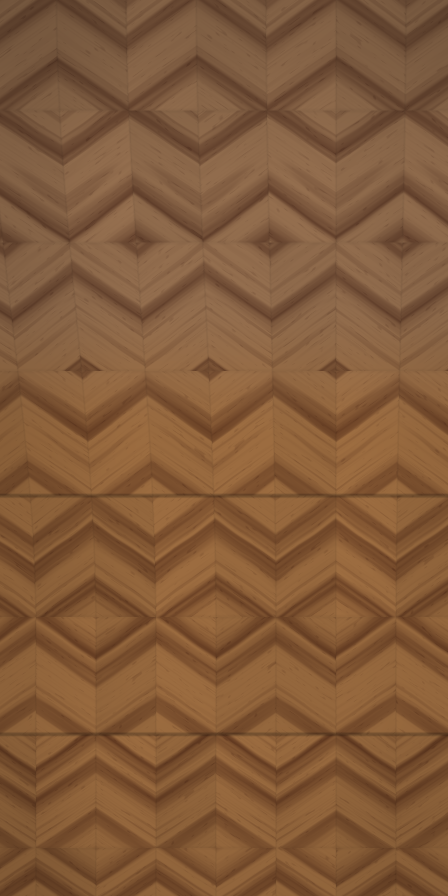
Give the GLSL for this pattern, as a Shadertoy shader.

```glsl
// Book-matched wood veneer: zigzag grain that closes into staggered diamonds.

const vec3 LIGHT_WOOD = vec3(0.605, 0.435, 0.282);
const vec3 DARK_WOOD  = vec3(0.385, 0.235, 0.145);
const float SLOPE = 0.36;       // rise of the grain across one leaf, in strip heights

// Centres of the three dark growth bands in each strip of veneer, top to bottom
const vec3 BAND_CENTRES[8] = vec3[8](
    vec3(0.15, 0.50, 1.02), vec3(0.33, 0.92, 1.28),
    vec3(0.05, 0.58, 1.32), vec3(0.01, 0.50, 1.16),
    vec3(0.38, 0.62, 1.08), vec3(0.30, 0.52, 1.10),
    vec3(0.36, 0.62, 1.08), vec3(0.28, 0.60, 1.10));

float hash(vec2 p) {
    vec3 q = fract(p.xyx * 0.1031);
    q += dot(q, q.yzx + 33.33);
    return fract((q.x + q.y) * q.z);
}

float valueNoise(vec2 p) {
    vec2 cell = floor(p), t = fract(p);
    t = t * t * (3.0 - 2.0 * t);
    float low  = mix(hash(cell), hash(cell + vec2(1, 0)), t.x);
    float high = mix(hash(cell + vec2(0, 1)), hash(cell + vec2(1, 1)), t.x);
    return mix(low, high, t.y);
}

// Soft on one side, crisp on the other
float growthBand(float d) {
    return smoothstep(-0.17, 0.02, d) * (1.0 - smoothstep(0.04, 0.085, d));
}

// Strips grow slightly shorter and leaves narrower down the panel
vec2 leafCoords(vec2 p) {
    float first = 0.2987, shrink = 0.00406;
    float row = (first - sqrt(first * first - 4.0 * shrink * (p.y - 0.247))) / (2.0 * shrink);
    float width = mix(0.156, 0.134, smoothstep(0.0, 1.4, p.y));
    return vec2((p.x - 0.75) / width, row);
}

// Darkness of the wood at grain depth f, "along" running across the leaf
float grain(float f, float along, float strip) {
    vec3 centres = BAND_CENTRES[int(clamp(strip + 1.0, 0.0, 7.0))];
    float side = mod(strip, 2.0) < 0.5 ? 1.0 : -1.0;
    float bands = 0.0;
    for (int i = 0; i < 3; i++) {
        bands = max(bands, growthBand(side * (f - centres[i])));
    }
    float seed = strip * 11.0;
    float stripes = valueNoise(vec2(f * 30.0, along * 0.6 + seed));
    float fine = valueNoise(vec2(f * 75.0 + 40.0, along * 1.5 + seed));
    float lines = smoothstep(0.62, 0.85, stripes);
    return bands * (0.38 + 0.55 * stripes) + 0.24 * lines * (1.0 - bands)
         + 0.16 * (fine - 0.4);
}

// Short dark pores drawn out along the grain
float pores(float f, float along, float seed) {
    float n = valueNoise(vec2(f * 85.0, along * 9.0 + seed));
    return smoothstep(0.80, 0.97, n);
}

// Cool, dim light above; warmer below
vec3 roomLight(vec2 p) {
    vec3 tint = mix(vec3(0.95, 0.985, 1.08), vec3(0.99, 0.955, 0.87),
                    smoothstep(0.65, 1.0, p.y));
    float level = mix(0.87, 1.0, smoothstep(0.0, 0.45, p.y));
    level *= 1.0 - 0.07 * smoothstep(1.55, 2.0, p.y);
    level *= 1.0 - 0.08 * smoothstep(0.35, 0.0, p.x) - 0.04 * smoothstep(0.75, 1.0, p.x);
    return tint * level;
}

vec3 veneer(vec2 p) {
    vec2 leaf = leafCoords(p);
    float strip = floor(leaf.y);
    vec2 tile = vec2(floor(leaf.x), strip);

    // Mirroring every leaf turns straight grain into chevrons
    float along = abs(mod(leaf.x + strip + 1.0, 2.0) - 1.0);
    float slip = (hash(tile + 20.0) - 0.5) * 0.035;
    float f = fract(leaf.y) + SLOPE * along + slip;
    f += 0.014 * (valueNoise(vec2(along * 3.0, f * 4.0 + strip * 7.0)) - 0.5);

    float dark = grain(f, along, strip) + 0.22 * pores(f, along, hash(tile + 50.0) * 60.0);
    vec3 wood = mix(LIGHT_WOOD, DARK_WOOD, clamp(dark, 0.0, 1.0));
    wood *= 0.97 + 0.06 * hash(tile + 80.0);

    // Hairline joints, heavier where two sheets meet
    float seam = abs(leaf.x - round(leaf.x));
    float joint = abs(leaf.y - round(leaf.y));
    float sheetEdge = round(leaf.y) == 3.0 || round(leaf.y) == 5.0 ? 0.22 : 0.03;
    wood *= 1.0 - 0.05 * smoothstep(0.025, 0.0, seam);
    wood *= 1.0 - sheetEdge * smoothstep(0.025, 0.005, joint);
    return wood * roomLight(p);
}

void mainImage(out vec4 fragColor, in vec2 fragCoord) {
    vec3 color = vec3(0.0);
    for (int i = 0; i < 4; i++) {   // 2 x 2 samples smooth the joints
        vec2 offset = vec2(i % 2, i / 2) * 0.5 - 0.25;
        vec2 uv = (fragCoord + offset) / iResolution.xy;
        color += veneer(vec2(uv.x, 2.0 - 2.0 * uv.y));
    }
    fragColor = vec4(color / 4.0, 1.0);
}
```
